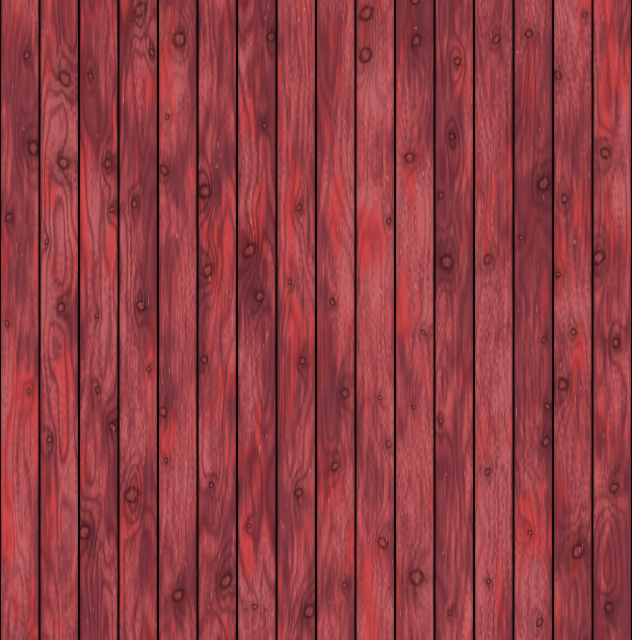
Give the GLSL for this texture, as a Shadertoy shader.

```glsl
float hash(vec2 p) {
    return fract(sin(dot(p, vec2(127.1, 311.7))) * 43758.55);
}

float noise(vec2 p) {
    vec2 i = floor(p), f = fract(p);
    f = f * f * (3.0 - 2.0 * f);
    return mix(mix(hash(i), hash(i + vec2(1, 0)), f.x),
               mix(hash(i + vec2(0, 1)), hash(i + vec2(1, 1)), f.x), f.y);
}

float fbm(vec2 p) {
    float sum = 0.0, amp = 0.53;
    for (int i = 0; i < 4; i++) {
        sum += amp * noise(p);
        p = p * 2.03 + 17.3;
        amp *= 0.5;
    }
    return sum;
}

void mainImage(out vec4 fragColor, in vec2 fragCoord) {
    // Sixteen upright planks; one unit is a plank width
    vec2 p = fragCoord / iResolution.x * 16.0;
    float pixel = 16.0 / iResolution.x;
    float id = floor(p.x);
    float seed = hash(vec2(id, 4.7));
    vec2 q = vec2(fract(p.x) - 0.5, p.y);
    vec2 s = q + vec2(id * 13.7, seed * 91.0);

    // Knots scattered along each plank bend the grain around them
    float bend = 0.0, core = 0.0, rim = 0.0, shade = 0.0;
    float spacing = mix(1.7, 3.2, hash(vec2(id, 8.1)));
    float row = floor(q.y / spacing);
    for (float k = -1.0; k <= 1.0; k++) {
        vec2 cell = vec2(id, row + k);
        float size = mix(0.05, 0.16, pow(hash(cell + 3.3), 1.6));
        float present = step(0.25, hash(cell + 5.9));
        vec2 center = vec2((hash(cell + 1.1) - 0.5) * 0.75,
                           (row + k + 0.2 + 0.6 * hash(cell + 2.2)) * spacing);
        vec2 d = q - center;
        d.y += d.x * (hash(cell + 7.7) - 0.5);
        d += 0.04 * (vec2(noise(s * 9.0), noise(s * 9.0 + 40.0)) - 0.5);
        float r = length(d * vec2(1.0, 0.85)) / size;
        bend += present * size * 19.0 * exp(-dot(d * vec2(1.0, 0.42), d * vec2(1.0, 0.42)) / (size * size * 5.0));
        core += present * (1.0 - smoothstep(0.5, 0.9, r));
        rim += present * exp(-pow((r - 0.95) * 3.2, 2.0)) * (0.45 + 0.55 * noise(d * 14.0 + cell));
        shade += present * exp(-dot(d * vec2(1.0, 0.6), d * vec2(1.0, 0.6)) / (size * size * 7.0));
    }

    // Growth rings: contours of a stretched field
    float phase = 5.5 * noise(s * vec2(1.7, 0.23)) + 1.2 * noise(s * vec2(5.0, 0.9))
                + 4.0 * abs(q.x + 0.5 * (seed - 0.5)) + bend;
    float wave = 0.5 + 0.5 * sin(6.283 * phase);
    float rings = pow(wave, 2.5) * mix(0.25, 1.0, hash(vec2(id, 6.4)));
    rings *= 0.35 + 0.9 * noise(s * vec2(1.5, 0.5) + 60.0);

    // Fine fibres and broad weathering
    float fibre = fbm(vec2(s.x * 15.0 + bend * 0.6, s.y * 1.1));
    float grit = noise(s * vec2(34.0, 9.0));
    float stain = fbm(s * vec2(1.5, 0.4) + 23.0);
    float patches = fbm(s * vec2(2.6, 0.55) + 71.0);

    // Paint worn into the wood
    float tone = 0.52 + 1.1 * (fibre - 0.5) + 0.4 * (grit - 0.5) + 0.35 * (seed - 0.5);
    vec3 color = mix(vec3(0.53, 0.22, 0.25), vec3(0.73, 0.32, 0.33), clamp(tone, 0.0, 1.0));
    color = mix(color, vec3(0.75, 0.40, 0.41), 0.65 * smoothstep(0.48, 0.78, stain + 0.2 * (grit - 0.5)));
    color = mix(color, vec3(0.79, 0.23, 0.23), 0.65 * smoothstep(0.5, 0.75, patches + 0.25 * (fibre - 0.5)));
    color = mix(color, vec3(0.39, 0.17, 0.21), 0.6 * smoothstep(0.54, 0.28, stain + 0.3 * (fibre - 0.5)));
    color = mix(color, vec3(0.43, 0.15, 0.18), 0.6 * rings);
    color += 0.04 * (1.0 - wave) * vec3(1.0, 0.45, 0.45);

    // Knots: shaded surround, rosy heart, dark rim
    color *= 1.0 - 0.22 * min(shade, 1.0);
    color = mix(color, vec3(0.62, 0.29, 0.29) * (0.8 + 0.35 * grit), 0.65 * min(core, 1.0));
    color = mix(color, vec3(0.25, 0.09, 0.11), 0.75 * min(rim, 1.0));

    // Pale scratches and small chips
    float scratch = smoothstep(0.87, 0.97, noise(s * vec2(22.0, 3.5) + 9.0)) * step(0.6, noise(s * 1.3));
    color = mix(color, vec3(0.80, 0.52, 0.51), 0.45 * scratch);

    // Rounded edges and dark gaps
    float edge = 0.5 - abs(q.x);
    color *= mix(0.74, 1.0, smoothstep(0.01, 0.09, edge));
    float gap = 1.0 - smoothstep(0.024 - 0.5 * pixel, 0.024 + 0.5 * pixel, edge);
    color = mix(color, vec3(0.06, 0.025, 0.03), gap);

    fragColor = vec4(clamp(color, 0.0, 1.0), 1.0);
}
```
